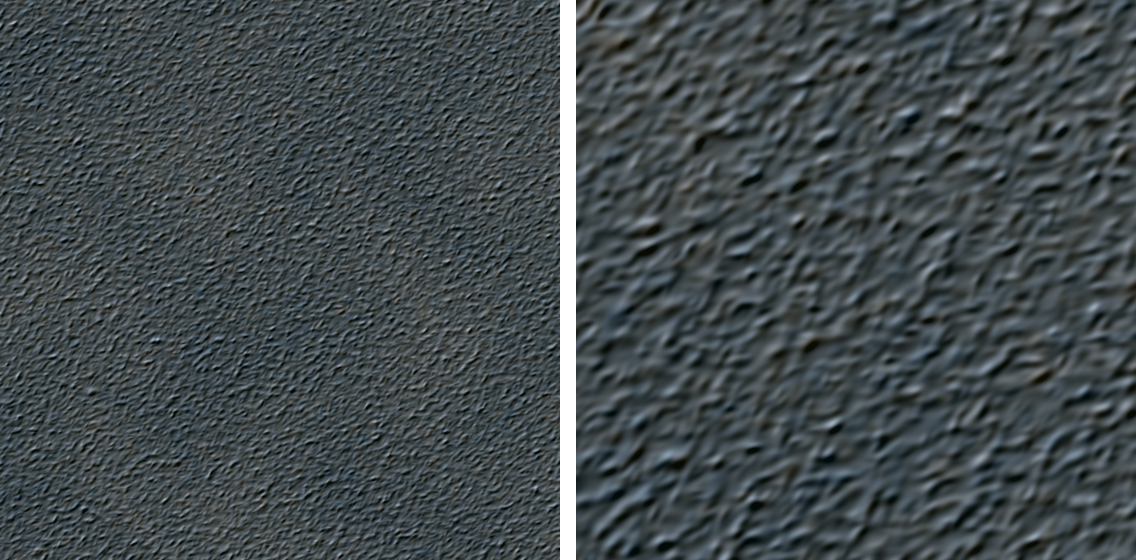
Left, the full canvas; right, a detail of the centre.
Reproduce this texture procedurally as a Shadertoy shader.

```glsl
// Draws dark slate-blue embossed leather: fine slanted grains lit from the upper left.

const float CELLS         = 64.0;   // grid cells per canvas height
const int   GRAINS        = 8;      // grains per cell
const float GRAIN_LENGTH  = 0.0045; // spread along the grain
const float GRAIN_WIDTH   = 0.0022; // spread across the grain
const float GRAIN_ANGLE   = 0.58;   // main direction, radians
const float ANGLE_JITTER  = 1.0;    // full range of direction change
const float BASE_TONE     = 0.288;
const float RELIEF        = 0.136;  // strength of light and shade
const float PATCH_TONE    = 0.014;  // strength of broad mottling
const float GRAIN_TINT    = 0.030;  // warm or cool shift of single grains
const float PATCH_TINT    = 0.007;  // warm or cool shift of broad patches
const vec3  TONE_SCALE    = vec3(0.95, 1.0, 1.12);
const vec3  TONE_OFFSET   = vec3(-0.017, 0.0, -0.025);
const vec3  WARM_SHIFT    = vec3(1.0, 0.1, -0.8);

// Three random values in 0..1 for a cell and an index
vec3 hash3(ivec2 cell, int index) {
    uvec3 v = uvec3(ivec3(cell, index)) * 1664525u + 1013904223u;
    v.x += v.y * v.z; v.y += v.z * v.x; v.z += v.x * v.y;
    v ^= v >> 16u;
    v.x += v.y * v.z; v.y += v.z * v.x; v.z += v.x * v.y;
    return vec3(v >> 8u) / exp2(24.0);
}

// Sum of scattered bumps: x is the lit slope, y is the local tint
vec2 grainField(vec2 p) {
    ivec2 home = ivec2(floor(p * CELLS));
    vec2 field = vec2(0.0);
    for (int y = -1; y <= 1; y++)
    for (int x = -1; x <= 1; x++)
    for (int i = 0; i < GRAINS; i++) {
        ivec2 cell = home + ivec2(x, y);
        vec3 place = hash3(cell, i);
        vec3 look = hash3(cell, i + GRAINS);

        float angle = GRAIN_ANGLE + (place.z - 0.5) * ANGLE_JITTER;
        vec2 along = vec2(cos(angle), sin(angle));
        vec2 across = vec2(-along.y, along.x);
        vec2 offset = p - (vec2(cell) + place.xy) / CELLS;
        float size = mix(0.72, 1.28, look.x);
        vec2 q = vec2(dot(offset, along) / GRAIN_LENGTH,
                      dot(offset, across) / GRAIN_WIDTH) / size;

        float bump = exp(-0.5 * dot(q, q));
        float height = mix(0.4, 1.4, look.y);
        field += bump * vec2(height * q.y, look.z - 0.5);
    }
    return field;
}

// Broad cloudy variation from warped layered sines
float patches(vec2 p) {
    float sum = 0.0;
    float weight = 0.5;
    vec2 q = p * 9.0 + vec2(1.3, 4.1);
    for (int i = 0; i < 4; i++) {
        q += 0.7 * sin(q.yx * 1.3 + vec2(0.4, 2.1));
        sum += weight * sin(q.x) * sin(q.y) * 2.0;
        q = mat2(0.8, 0.6, -0.6, 0.8) * q * 1.8 + 2.7;
        weight *= 0.65;
    }
    return sum;
}

void mainImage(out vec4 fragColor, in vec2 fragCoord) {
    vec2 p = fragCoord / iResolution.y;
    vec2 grain = grainField(p);
    float mottle = patches(p);

    // Light and shade, then the slate colour ramp and a slight tint
    float tone = BASE_TONE + RELIEF * grain.x + PATCH_TONE * mottle;
    vec3 color = max(tone, 0.04) * TONE_SCALE + TONE_OFFSET;
    color += WARM_SHIFT * (GRAIN_TINT * grain.y + PATCH_TINT * mottle);

    fragColor = vec4(clamp(color, 0.0, 1.0), 1.0);
}
```
